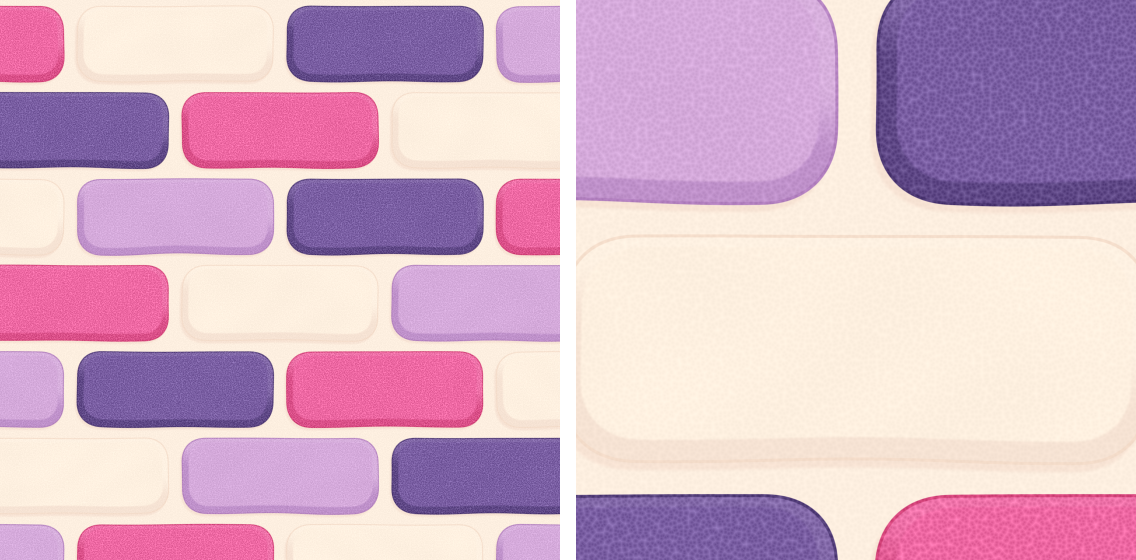
Left, the full canvas; right, a detail of the centre.
Write a Shadertoy shader that draws this pattern.

```glsl
// Running-bond wall of soft, pillowy bricks in four colours on cream mortar.
// Each cell draws one rounded box with a shadow, an outline, a bevel and an
// inset face; layered sines bend its edges and cellular noise adds the grain.

// Layout, in canvas units
const vec2 PITCH = vec2(0.3743, 0.1543);       // brick to brick, row to row
const vec2 FIRST = vec2(-0.0612, 0.0781);      // first centre, from the top left
const vec2 BRICK_HALF = vec2(0.1758, 0.0677);
const vec2 FACE_HALF = vec2(0.1640, 0.0570);
const vec2 FACE_SHIFT = vec2(0.0004, 0.0032);
const vec2 SHADOW_SHIFT = vec2(-0.0030, -0.0042);
const float BRICK_RADIUS = 0.046;
const float FACE_RADIUS = 0.037;
const float CORNER_POWER = 2.35;               // above 2 squares the corners
const float OUTLINE = 0.0018;
const float WOBBLE = 0.0016;
const float GRAIN_CELLS = 400.0;

// Colours: violet, pink, cream, lilac
const vec3 MORTAR = vec3(0.992, 0.937, 0.878);
const vec3 SHADOW = vec3(0.965, 0.880, 0.820);
const vec3 FACE[4] = vec3[4](vec3(0.480, 0.372, 0.640), vec3(0.937, 0.412, 0.643),
                             vec3(0.996, 0.942, 0.878), vec3(0.836, 0.668, 0.860));
const vec3 RIM[4] = vec3[4](vec3(0.375, 0.285, 0.530), vec3(0.860, 0.315, 0.540),
                            vec3(0.965, 0.890, 0.830), vec3(0.750, 0.570, 0.795));

// Colour order along each row, top to bottom
const int ROWS = 7;
const ivec4 ORDER[ROWS] = ivec4[ROWS](
    ivec4(1, 2, 0, 3), ivec4(0, 1, 2, 3), ivec4(2, 3, 0, 1), ivec4(1, 2, 3, 0),
    ivec4(3, 0, 1, 2), ivec4(2, 3, 0, 1), ivec4(3, 1, 2, 3));

vec2 hash2(vec2 p) {
    vec3 q = fract(p.xyx * vec3(0.1031, 0.1030, 0.0973));
    q += dot(q, q.yzx + 33.33);
    return fract((q.xx + q.yz) * q.zy);
}

// Distance to the nearest jittered point, centred near zero
float cellGrain(vec2 p) {
    vec2 cell = floor(p), f = fract(p);
    float nearest = 2.0;
    for (int y = -1; y <= 1; y++)
        for (int x = -1; x <= 1; x++) {
            vec2 o = vec2(x, y);
            nearest = min(nearest, length(o + hash2(cell + o) - f));
        }
    return nearest - 0.45;
}

// Rounded box with superelliptic corners
float softBox(vec2 p, vec2 halfSize, float radius) {
    vec2 q = abs(p) - halfSize + radius;
    vec2 c = pow(max(q, 0.0), vec2(CORNER_POWER));
    return pow(c.x + c.y + 1e-9, 1.0 / CORNER_POWER) + min(max(q.x, q.y), 0.0) - radius;
}

// Gentle bends, different on every brick
vec2 bend(vec2 p, vec2 seed) {
    vec2 n = p / BRICK_HALF;
    float low = smoothstep(0.6, -0.8, n.y);
    float wave = 0.5 * sin(3.0 * n.x + 6.28 * seed.x) + 0.3 * sin(5.0 * n.x + 6.28 * seed.y);
    float sag = -cos(5.2 * n.x) * 0.7;
    return p + WOBBLE * vec2(0.4 * sin(2.5 * n.y + 6.28 * seed.y), mix(0.6 * wave, wave + sag, low));
}

float fill(float d, float softness) {
    return 1.0 - smoothstep(-softness, softness, d);
}

void mainImage(out vec4 fragColor, in vec2 fragCoord) {
    vec2 uv = fragCoord / iResolution.y;
    float px = 0.75 / iResolution.y;

    // Brick cell: every second row moves by half a brick
    vec2 grid = (vec2(uv.x, 1.0 - uv.y) - FIRST) / PITCH;
    float row = floor(grid.y + 0.5);
    grid.x -= 0.5 * mod(row, 2.0);
    float column = floor(grid.x + 0.5);
    vec2 p = (grid - vec2(column, row)) * PITCH * vec2(1.0, -1.0);
    int tone = ORDER[int(mod(row, float(ROWS)))][int(mod(column, 4.0))];
    vec3 face = FACE[tone], rim = RIM[tone];

    // Shapes
    vec2 q = bend(p, hash2(vec2(column, row) + 17.0));
    float body = softBox(q, BRICK_HALF, BRICK_RADIUS);
    float inset = softBox(q - FACE_SHIFT, FACE_HALF, FACE_RADIUS);
    float shadow = softBox(q - SHADOW_SHIFT, BRICK_HALF, BRICK_RADIUS);

    // Bevel: dark at the lower left, light at the upper right
    vec2 n = p / BRICK_HALF;
    float shade = smoothstep(-0.45, 0.2, -n.y - 0.42 * n.x);
    vec3 bevel = mix(mix(face, vec3(1.0), 0.07), rim, shade);
    vec3 outline = mix(rim, rim * rim, 0.33);

    // Faint mottling on the face
    float mottle = sin(31.0 * uv.x + 2.0 * sin(23.0 * uv.y)) * sin(37.0 * uv.y + 1.7 * sin(19.0 * uv.x));
    vec3 brick = mix(bevel, face + 0.006 * mottle, fill(inset, px + 0.0006));
    brick = mix(brick, outline, 0.85 * fill(-body - OUTLINE, px));

    // Layers and grain
    float cover = fill(body, px);
    vec3 colour = mix(MORTAR, SHADOW, 0.8 * fill(shadow, px + 0.0012));
    colour = mix(colour, brick, cover);
    float grainAmount = mix(0.03, mix(0.16, 0.03, smoothstep(0.3, 0.95, face.g)), cover);
    colour += grainAmount * cellGrain(uv * GRAIN_CELLS);

    fragColor = vec4(clamp(colour, 0.0, 1.0), 1.0);
}
```
